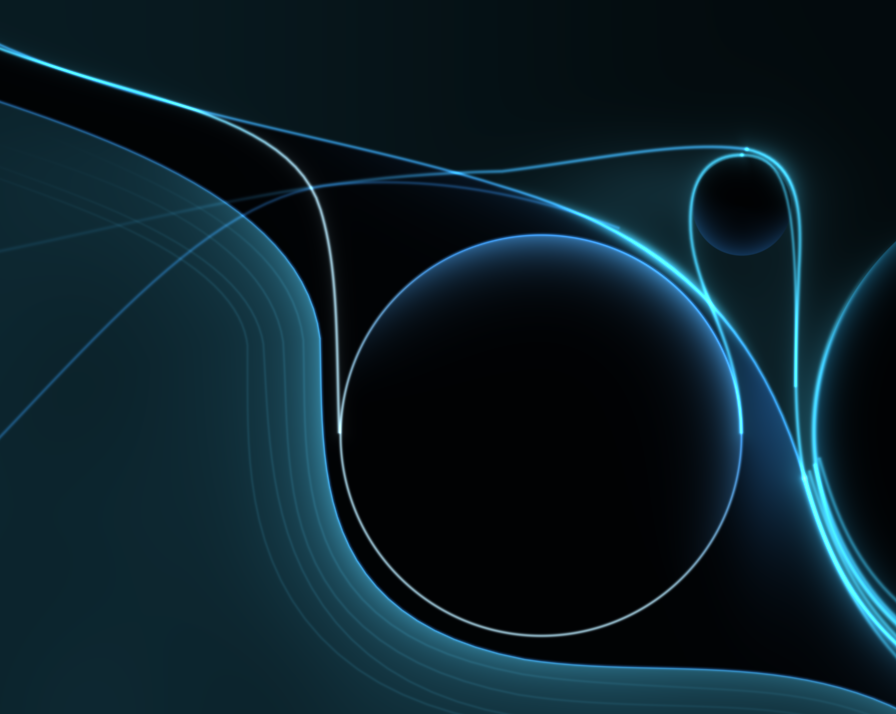
A Shadertoy shader for this background:

```glsl
// Dark glassy discs wrapped by glowing cyan ribbons over a deep teal field.

const vec3 CYAN = vec3(.25, .75, .9), BLUE = vec3(.14, .4, .66);
const vec3 TEAL = vec3(.17, .4, .48), SILVER = vec3(.62, .78, .84);

vec2 hashGradient(vec2 cell) {
    float angle = 6.2832 * fract(sin(dot(cell, vec2(127.1, 311.7))) * 4375.85);
    return vec2(cos(angle), sin(angle));
}

float gradientNoise(vec2 p) {
    vec2 i = floor(p), f = fract(p), u = f * f * (3. - 2. * f), e = vec2(1, 0);
    float low = mix(dot(hashGradient(i), f), dot(hashGradient(i + e), f - e), u.x);
    float high = mix(dot(hashGradient(i + e.yx), f - e.yx), dot(hashGradient(i + 1.), f - 1.), u.x);
    return mix(low, high, u.y);
}

// Cubic curve from head.xy to tail.zw: x = distance, y = 1 below it
vec2 bezier(vec2 p, vec4 head, vec4 tail) {
    float nearest = 1e3, below = 0.;
    vec2 from = head.xy;
    for (int i = 1; i <= 24; i++) {
        float t = float(i) / 24., s = 1. - t;
        vec2 to = s * s * (s * head.xy + 3. * t * head.zw) + t * t * (3. * s * tail.xy + t * tail.zw);
        vec2 edge = to - from, rel = p - from;
        vec2 gap = rel - edge * clamp(dot(rel, edge) / dot(edge, edge), 0., 1.);
        nearest = min(nearest, dot(gap, gap));
        if ((from.x <= p.x) != (to.x <= p.x) && rel.y * edge.x < rel.x * edge.y) below = 1.;
        from = to;
    }
    return vec2(sqrt(nearest), below);
}

vec2 join(vec2 a, vec2 b) { return vec2(min(a.x, b.x), max(a.y, b.y)); }

float fillBelow(vec2 curve) {
    float px = 1. / iResolution.y;
    return smoothstep(-px, px, curve.x * (curve.y * 2. - 1.));
}

float stroke(float d, float width) {
    float w = max(width, .9 / iResolution.y);
    return exp(-d * d / (w * w)) * width / w;
}

float spot(vec2 p, vec2 centre, vec2 radius) {
    vec2 q = (p - centre) / radius;
    return exp(-dot(q, q));
}

// Black disc with an inner rim light on the side it faces
vec3 disc(vec3 under, vec2 rel, float radius, vec2 facing, vec3 tint, float falloff) {
    float px = 1. / iResolution.y, d = length(rel) - radius;
    float lit = smoothstep(-.4, .9, dot(normalize(rel + 1e-5), facing));
    vec3 inside = vec3(.002, .006, .012) + tint * lit * exp(min(d, 0.) / falloff);
    return mix(inside, under, smoothstep(-px, px, d));
}

void mainImage(out vec4 fragColor, in vec2 fragCoord) {
    vec2 p = fragCoord / iResolution.y;
    vec2 big = p - vec2(.758, .3905), small = p - vec2(1.039, .711), side = p - vec2(1.508, .395);

    // Upper ribbon and lower shore bound the black channel
    vec2 arc = bezier(p, vec4(.703, .739, .899, .681), vec4(1.054, .583, 1.127, .33));
    vec2 tail = bezier(p, vec4(1.127, .33, 1.152, .24), vec4(1.193, .142, 1.291, .069));
    vec2 ribbon = bezier(p, vec4(-.016, .944, .212, .84), vec4(.49, .807, .703, .739));
    ribbon = join(ribbon, join(arc, tail));
    vec2 shore = bezier(p, vec4(-.016, .863, .212, .788), vec4(.428, .698, .449, .526));
    shore = join(shore, bezier(p, vec4(.449, .526, .454, .346), vec4(.433, .134, .735, .077)));
    shore = join(shore, bezier(p, vec4(.735, .077, .915, .049), vec4(1.111, .093, 1.291, -.01)));

    // Background fields
    vec3 sky = mix(vec3(.033, .105, .13), vec3(.012, .04, .05), smoothstep(0., 1.2, p.x));
    sky += TEAL * (.28 * spot(p, vec2(.93, .73), vec2(.16, .07)) + .16 * spot(p, vec2(1.08, .55), vec2(.09, .2)));
    vec3 channel = vec3(.004, .01, .017) + BLUE * .22 * exp(-ribbon.x / .045) * smoothstep(.3, .8, p.x);
    channel += BLUE * .38 * spot(p, vec2(1.075, .42), vec2(.055, .17));
    float light = smoothstep(.84, .56, p.y) * mix(1., .65, smoothstep(.5, 1., p.x));
    vec3 field = vec3(.047, .143, .178) * (1. + .15 * gradientNoise(p * 4.));
    field += TEAL * light * (.5 * exp(-shore.x / .075) + .36 * exp(-shore.x / .022));
    for (float i = 1.; i < 5.; i++) {
        float offset = .026 * i + .02 * gradientNoise(p * 2. + i);
        field += TEAL * .16 * light * stroke(shore.x - offset, .002);
    }
    vec3 col = mix(mix(sky, channel, fillBelow(ribbon)), field, fillBelow(shore));

    // Discs and their rims
    float sideD = abs(length(side) - .368);
    col += CYAN * .3 * exp(-sideD / .025) * smoothstep(.75, .4, p.y);
    col = disc(col, big, .281, vec2(.507, .862), vec3(.19, .42, .62), .032);
    col = disc(col, small, .069, vec2(-.2, -.98), vec3(.07, .2, .33), .02);
    col = disc(col, side, .368, vec2(-1, 0), vec3(.08, .3, .4), .02);
    float silverSide = smoothstep(.2, -.15, dot(big, vec2(.5, .85)));
    col += mix(BLUE * .7, SILVER * .85, silverSide) * stroke(length(big) - .281, .0022);
    col += CYAN * .75 * stroke(sideD, .004) * smoothstep(.69, .45, p.y);

    // Ribbon light, broad beside the big disc
    float blaze = spot(p, vec2(.93, .635), vec2(.15, .12));
    col += mix(BLUE, CYAN, .3) * .8 * stroke(ribbon.x, .0025);
    col += CYAN * blaze * (.65 * stroke(arc.x, .009) + .28 * exp(-arc.x / .022));
    col += CYAN * (.5 * stroke(tail.x, .006) + .2 * exp(-tail.x / .018));
    for (float i = 0.; i < 4.; i++) {
        vec4 fan = vec4(.007, .009, .014, .018) * i;
        float strand = bezier(p, vec4(1.127, .33, 1.15, .25) + fan.xyxy, vec4(1.185, .15, 1.275, .06) + fan).x;
        col += CYAN * .42 * stroke(strand, .003);
    }

    // Silver line flowing into the big disc, and the shore edge
    float silver = bezier(p, vec4(-.016, .938, .18, .861), vec4(.408, .845, .449, .706)).x;
    silver = min(silver, bezier(p, vec4(.449, .706, .474, .624), vec4(.471, .526, .475, .395)).x);
    col += mix(CYAN, SILVER, smoothstep(.2, .45, p.x)) * (.8 * stroke(silver, .0025) + .12 * exp(-silver / .008));
    col += BLUE * .6 * stroke(shore.x, .0022);

    // Loop around the small disc
    float loop = bezier(p, vec4(1.046, .791, 1.119, .775), vec4(1.124, .706, 1.119, .624)).x;
    loop = min(loop, bezier(p, vec4(1.119, .624, 1.116, .526), vec4(1.108, .428, 1.127, .33)).x);
    loop = min(loop, bezier(p, vec4(1.039, .783, .989, .783), vec4(.967, .747, .967, .69)).x);
    loop = min(loop, bezier(p, vec4(.967, .69, .967, .592), vec4(1.038, .526, 1.038, .395)).x);
    float inner = bezier(p, vec4(1.039, .783, 1.105, .783), vec4(1.118, .72, 1.114, .46)).x;
    float crown = spot(p, vec2(1.09, .765), vec2(.06, .05));
    col += CYAN * (.65 * stroke(loop, .003) + .5 * stroke(inner, .0025) + (.14 + .3 * crown) * exp(-loop / .012));

    // Faint long threads
    float rise = bezier(p, vec4(-.016, .371, .163, .559), vec4(.31, .73, .474, .742)).x;
    rise = min(rise, bezier(p, vec4(.474, .742, .605, .753), vec4(.735, .73, .866, .681)).x);
    float sweep = bezier(p, vec4(-.016, .645, .245, .698), vec4(.425, .755, .703, .76)).x;
    sweep = min(sweep, bezier(p, vec4(.703, .76, .833, .776), vec4(.956, .804, 1.046, .791)).x);
    col += BLUE * .42 * stroke(rise, .0025);
    col += mix(BLUE, CYAN, .4) * mix(.1, .8, smoothstep(.2, .85, p.x)) * stroke(sweep, .0028);

    fragColor = vec4(min(col, 1.), 1);
}
```
